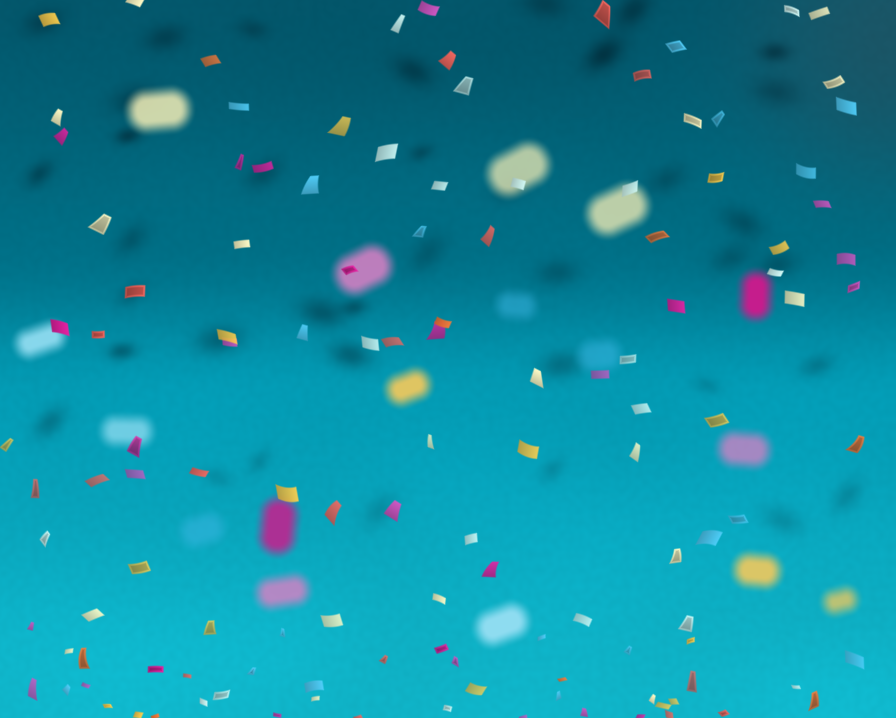
A Shadertoy shader for this background:

```glsl
// Bright confetti falling in front of a teal wall, with blurred pieces and soft shadows

float hash(float n) { return fract(sin(n * 12.9898) * 43758.547); }

vec2 gradientAt(vec2 cell) {
    float a = 6.2832 * hash(dot(cell, vec2(1.37, 7.91)));
    return vec2(cos(a), sin(a));
}

float gradientNoise(vec2 p) {
    vec2 i = floor(p), f = fract(p);
    vec2 u = f * f * f * (f * (f * 6.0 - 15.0) + 10.0);
    vec2 e = vec2(0, 1);
    return mix(mix(dot(gradientAt(i), f), dot(gradientAt(i + e.yx), f - e.yx), u.x),
               mix(dot(gradientAt(i + e), f - e), dot(gradientAt(i + 1.0), f - 1.0), u.x), u.y);
}

vec2 rotate(vec2 p, float a) {
    float c = cos(a), s = sin(a);
    return vec2(c * p.x + s * p.y, c * p.y - s * p.x);
}

float roundBox(vec2 p, vec2 halfSize, float radius) {
    vec2 d = abs(p) - halfSize + radius;
    return length(max(d, 0.0)) + min(max(d.x, d.y), 0.0) - radius;
}

// Evenly spread positions in the unit square, loosened by a random offset
vec2 scatter(float i, float seed) {
    vec2 jitter = vec2(hash(i + seed), hash(i + seed + 0.5)) - 0.5;
    return fract(seed + i * vec2(0.7549, 0.5698) + 0.16 * jitter);
}

vec3 wall(vec2 p) {
    float mottle = gradientNoise(p * vec2(3.0, 5.0));
    float y = p.y + 0.025 * mottle;
    vec3 lower = mix(vec3(0.06, 0.71, 0.79), vec3(0.01, 0.61, 0.71), smoothstep(0.0, 0.5, y));
    vec3 upper = mix(vec3(0.0, 0.44, 0.53), vec3(0.01, 0.34, 0.42), smoothstep(0.6, 1.0, y));
    vec3 col = mix(lower, upper, smoothstep(0.44, 0.66, y));
    col = mix(col, vec3(0.14, 0.33, 0.39), 0.7 * smoothstep(0.32, 0.0, length(p - vec2(1.25, 0.95))));
    return col * (1.0 + 0.06 * mottle + 0.025 * gradientNoise(p * 90.0));
}

void addShadows(inout vec3 col, vec2 p, float aspect) {
    for (float i = 0.0; i < 38.0; i++) {
        vec2 c = scatter(i, 3.3);
        c.y = mix(0.2, 1.0, pow(c.y, 0.75));
        vec2 q = rotate(p - c * vec2(aspect, 1), 1.4 * hash(i + 0.2) - 0.5);
        q /= vec2(0.021, 0.013) * mix(0.6, 1.15, hash(i + 0.7));
        float strength = mix(0.1, 0.75, c.y) * mix(0.4, 1.0, hash(i + 0.4));
        col = mix(col, vec3(0.0, 0.14, 0.19), strength * exp(-0.6 * dot(q, q)));
    }
}

void addBlurred(inout vec3 col, vec2 p, float aspect) {
    vec3 tints[6] = vec3[6](vec3(0.92, 0.91, 0.70), vec3(0.85, 0.50, 0.77), vec3(0.58, 0.87, 0.95),
                            vec3(0.97, 0.79, 0.35), vec3(0.24, 0.72, 0.90), vec3(0.80, 0.10, 0.55));
    for (int n = 0; n < 17; n++) {
        int kind = n % 6;
        float i = float(n), size = mix(0.7, 1.05, hash(i + 0.3));
        vec2 c = scatter(i, 8.6);
        c.y = kind == 0 ? mix(0.6, 0.86, c.y) : mix(0.04, 0.64, c.y);
        vec2 halfSize = vec2(0.043, 0.03 - 0.008 * hash(i + 0.6)) * size;
        if (kind == 3 || kind == 4) halfSize *= 0.72;
        float tilt = 0.7 * (hash(i + 0.9) - 0.3) + (kind == 5 ? 1.3 : 0.0);
        vec2 q = rotate(p - c * vec2(aspect, 1), tilt);
        float d = roundBox(q, halfSize, halfSize.y * 0.95);
        float cover = smoothstep(0.011, -0.013, d);
        float opacity = kind == 4 ? 0.5 : mix(0.72, 0.98, hash(i + 0.1));
        col = mix(col, tints[kind], cover * opacity);
    }
}

void addConfetti(inout vec3 col, vec2 p, float aspect) {
    vec3 paints[8] = vec3[8](vec3(0.85, 0.12, 0.60), vec3(0.94, 0.45, 0.20), vec3(0.95, 0.77, 0.28),
                             vec3(0.97, 0.94, 0.74), vec3(0.91, 0.38, 0.35), vec3(0.30, 0.76, 0.92),
                             vec3(0.76, 0.32, 0.72), vec3(0.78, 0.93, 0.92));
    float edge = max(0.0016, 0.8 / iResolution.y);
    for (int n = 0; n < 124; n++) {
        float i = float(n);
        bool crumb = n > 93;  // small pieces gathered along the floor
        vec2 c = scatter(i, 5.1);
        if (crumb) c *= vec2(0.9, 0.13 * c.y);
        vec2 q = p - c * vec2(aspect, 1);
        if (dot(q, q) > 0.0009) continue;

        // Each piece is a tilted, sheared and bent rectangle
        float steep = step(0.68, hash(i + 0.15));
        q = rotate(q, 0.8 * (hash(i + 0.35) - 0.5) + 1.25 * steep);
        q.x += (hash(i + 0.55) - 0.5) * q.y;
        q.y += 26.0 * (hash(i + 0.75) - 0.5) * q.x * q.x;
        float size = crumb ? 0.5 : mix(0.65, 1.08, hash(i + 0.95));
        vec2 halfSize = size * vec2(0.0135, mix(0.0045, 0.0095, hash(i + 0.25)));
        if (crumb) halfSize.x *= 0.85;
        halfSize.y *= 1.0 - 0.35 * clamp(q.x / halfSize.x, -1.0, 1.0) * steep;
        float d = roundBox(q, halfSize, 0.001);

        // Paint with a sheen along the piece and a darker face on some
        vec3 paint = paints[int(8.0 * hash(i + 0.45))];
        paint *= 0.94 + 0.13 * q.x / halfSize.x;
        paint *= 1.0 - 0.22 * step(0.65, hash(i + 0.65)) * smoothstep(-0.001, -0.004, d);
        float opacity = mix(0.75, 1.0, hash(i + 0.85));
        col = mix(col, paint, opacity * smoothstep(edge, -edge, d));
    }
}

void mainImage(out vec4 fragColor, in vec2 fragCoord) {
    vec2 p = fragCoord / iResolution.y;
    float aspect = iResolution.x / iResolution.y;
    vec3 col = wall(p);
    addShadows(col, p, aspect);
    addBlurred(col, p, aspect);
    addConfetti(col, p, aspect);
    fragColor = vec4(clamp(col, 0.0, 1.0), 1.0);
}
```
